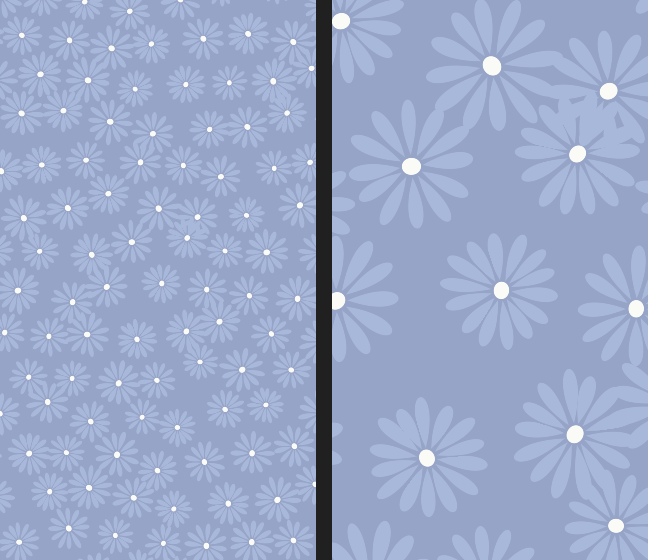
Left, the full canvas; right, a detail of the centre.
Reproduce this pattern procedurally as a Shadertoy shader.

```glsl
// Scattered pale blue daisies with white hearts on a flat dusty blue ground.

vec3 hash3(vec2 p) {
    vec3 q = fract(vec3(p.xyx) * vec3(0.1031, 0.1030, 0.0973));
    q += dot(q, q.yxz + 33.33);
    return fract((q.xxy + q.yzz) * q.zyx);
}

// Approximate distance to a teardrop petal along +x, from its narrow root to its tip.
float petalDistance(vec2 p, float root, float tip, float halfWidth) {
    float len = tip - root;
    float t = (p.x - root) / len;
    if (t < 0.0) return length(p - vec2(root, 0.0));
    float k = 6.75 * halfWidth * halfWidth;
    float f = p.y * p.y - k * t * t * (1.0 - t);
    vec2 slope = vec2(k * (3.0 * t * t - 2.0 * t) / len, 2.0 * p.y);
    return f / (length(slope) + 1e-4);
}

// Ring of slightly uneven petals on a flower of unit radius.
float petalRing(vec2 p, vec2 seed) {
    vec3 rnd = hash3(seed + 71.0);
    float count = 12.0 + floor(rnd.x * 2.6);
    float spacing = 6.2831853 / count;
    float spin = rnd.y * spacing;
    float turn = atan(p.y, p.x) - spin;
    float id = round(turn / spacing);
    vec3 vary = hash3(seed * 3.7 + mod(id, count) * 5.3 + 19.0);
    float angle = id * spacing + spin + (vary.x - 0.5) * 0.11;
    float c = cos(angle), s = sin(angle);
    vec2 q = vec2(c * p.x + s * p.y, c * p.y - s * p.x);
    return petalDistance(q, 0.17, 0.9 + 0.12 * vary.y, 0.103 + 0.016 * vary.z);
}

void mainImage(out vec4 fragColor, in vec2 fragCoord) {
    const float columns = 7.0;
    const float rowHeight = 0.92;
    vec2 p = fragCoord / iResolution.x * columns;
    float pixel = columns / iResolution.x;
    float petals = 0.0, hearts = 0.0;

    // Staggered rows, loosened by a gentle wave and random offsets.
    float baseRow = floor(p.y / rowHeight);
    for (int j = -1; j <= 1; j++) {
        float row = baseRow + float(j);
        float shift = 0.5 * mod(row, 2.0);
        for (int i = -1; i <= 1; i++) {
            float column = floor(p.x - shift) + float(i);
            vec2 seed = vec2(column, row) + 40.0;
            vec3 rnd = hash3(seed);
            vec2 center = vec2(column + shift + 0.5, (row + 0.5) * rowHeight);
            center.y += 0.18 * sin(1.1 * column + 0.7 * row);
            center += (rnd.xy - 0.5) * 0.3;

            float radius = mix(0.41, 0.53, rnd.z);
            vec2 q = (p - center) / radius;
            float edge = 0.5 * pixel / radius;
            petals = max(petals, 1.0 - smoothstep(-edge, edge, petalRing(q, seed)));

            // Slightly lopsided heart.
            float lobe = 0.008 * sin(2.0 * atan(q.y, q.x) + 6.28 * rnd.x);
            hearts = max(hearts, 1.0 - smoothstep(-edge, edge, length(q) - 0.132 - lobe));
        }
    }

    vec3 ground = vec3(0.59, 0.645, 0.78);
    vec3 petalBlue = vec3(0.66, 0.72, 0.855);
    vec3 heartWhite = vec3(0.98, 0.98, 0.97);
    vec3 color = mix(ground, petalBlue, petals);
    fragColor = vec4(mix(color, heartWhite, hearts), 1.0);
}
```
